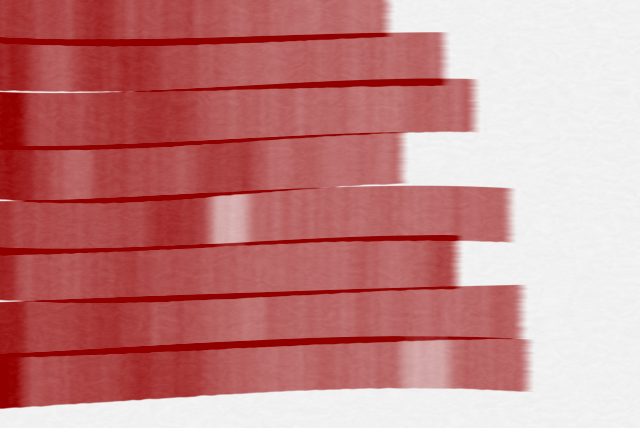
A Shadertoy shader for this pattern:

```glsl
// Draws overlapping horizontal strips of red watercolour wash on white grained paper.

const int STRIPS = 8;
const vec3 PAPER = vec3(0.945);
const vec3 PIGMENT = vec3(0.57, 0.0, 0.0);

// Height of the seam under each strip at four even steps across the wash.
const vec4 SEAM[STRIPS] = vec4[](
    vec4(0.912, 0.909, 0.921, 0.922), vec4(0.785, 0.790, 0.811, 0.812),
    vec4(0.659, 0.667, 0.687, 0.689), vec4(0.530, 0.544, 0.563, 0.560),
    vec4(0.421, 0.425, 0.445, 0.446), vec4(0.294, 0.309, 0.323, 0.334),
    vec4(0.172, 0.194, 0.212, 0.209), vec4(0.045, 0.070, 0.090, 0.086));

// How far a strip runs over the next one; below zero leaves a gap.
const vec4 OVERLAP[STRIPS] = vec4[](
    vec4(0.012, 0.015, 0.012, 0.0), vec4(-0.003, 0.003, 0.015, 0.012),
    vec4(0.007, 0.009, 0.004, 0.0), vec4(-0.004, 0.011, -0.001, 0.0),
    vec4(0.017, 0.007, 0.010, 0.013), vec4(-0.005, 0.013, 0.008, 0.008),
    vec4(0.007, 0.015, 0.015, 0.001), vec4(0.0));

const float END[STRIPS] = float[](0.616, 0.704, 0.751, 0.639, 0.807, 0.724, 0.825, 0.835);

// Pools and pale patches: centre, half width, change in density.
const vec3 POOL[STRIPS] = vec3[](
    vec3(0.15, 0.03, 0.10), vec3(0.19, 0.07, 0.10), vec3(0.24, 0.07, 0.10), vec3(0.36, 0.05, 0.10),
    vec3(0.28, 0.05, 0.14), vec3(0.70, 0.04, 0.12), vec3(0.16, 0.04, 0.08), vec3(0.25, 0.08, 0.10));
const vec3 PATCH[STRIPS] = vec3[](
    vec3(0.53, 0.08, -0.04), vec3(0.09, 0.025, -0.08), vec3(0.585, 0.05, -0.05), vec3(0.11, 0.03, -0.09),
    vec3(0.359, 0.033, -0.32), vec3(0.08, 0.06, -0.04), vec3(0.37, 0.04, -0.04), vec3(0.665, 0.041, -0.28));

// Heavy start of each stroke: width, added density.
const vec2 START[STRIPS] = vec2[](
    vec2(0.05, 0.10), vec2(0.05, 0.17), vec2(0.045, 0.27), vec2(0.06, 0.19),
    vec2(0.02, 0.10), vec2(0.03, 0.15), vec2(0.045, 0.19), vec2(0.04, 0.29));

vec2 hashGradient(vec2 cell) {
    vec3 q = fract(cell.xyx * vec3(0.1031, 0.1030, 0.0973));
    q += dot(q, q.yzx + 33.33);
    return fract((q.xx + q.yz) * q.zy) * 2.0 - 1.0;
}

float gradientNoise(vec2 p) {
    vec2 i = floor(p), f = p - i;
    vec2 u = f * f * f * (f * (f * 6.0 - 15.0) + 10.0);
    float a = dot(hashGradient(i), f);
    float b = dot(hashGradient(i + vec2(1, 0)), f - vec2(1, 0));
    float c = dot(hashGradient(i + vec2(0, 1)), f - vec2(0, 1));
    float d = dot(hashGradient(i + 1.0), f - 1.0);
    return mix(mix(a, b, u.x), mix(c, d, u.x), u.y);
}

// Smooth cubic through four evenly spaced values.
float cubicThrough(vec4 k, float x) {
    float s = clamp(x / 0.8 * 3.0, 0.0, 3.2);
    float a = s - 1.0, b = s - 2.0, c = s - 3.0;
    return dot(k, vec4(-a * b * c / 6.0, s * b * c / 2.0, -s * a * c / 2.0, s * a * b / 6.0));
}

float blot(float x, vec3 spot) {
    float d = (x - spot.x) / spot.y;
    return spot.z * exp(-d * d * d * d);
}

// Crinkled fibres, longer sideways than upward.
float paperGrain(vec2 p) {
    vec2 warp = 0.5 * vec2(gradientNoise(p * 23.0), gradientNoise(p * 23.0 + 40.0));
    float fibre = gradientNoise(p * vec2(32.0, 85.0) + warp * 4.0);
    return fibre + 0.6 * gradientNoise(p * vec2(90.0, 190.0) + warp) + 0.4 * gradientNoise(p * 260.0);
}

// Pigment density along one strip, before its edges are cut.
float washDensity(float x, float row, vec3 pool, vec3 patchSpot, vec2 start) {
    float base = mix(0.70, 0.575, smoothstep(0.2, 0.43, x));
    float streaks = 0.09 * gradientNoise(vec2(x * 22.0, row * 7.3 + 0.4))
                  + 0.06 * gradientNoise(vec2(x * 75.0, row * 5.7 + 0.3));
    float heavy = start.y * (1.0 - smoothstep(0.5 * start.x, 1.3 * start.x, x));
    return base + streaks + heavy + blot(x, pool) + blot(x, patchSpot);
}

// Coverage between two edges with a ragged, fading right end.
float stripMask(vec2 uv, float top, float bottom, float end, float row, float aa) {
    float ragged = 0.004 * gradientNoise(vec2(uv.y * 170.0, row + 0.5));
    float tip = end + ragged;
    float fade = 1.0 - smoothstep(tip - 0.024, tip + 0.002, uv.x);
    fade *= 1.0 - smoothstep(tip - aa, tip + aa, uv.x);
    float upper = smoothstep(-aa, aa, top - uv.y);
    float lower = smoothstep(-aa, aa + 0.001, uv.y - bottom);
    return upper * lower * fade;
}

void mainImage(out vec4 fragColor, in vec2 fragCoord) {
    vec2 uv = fragCoord / iResolution.xy;
    vec2 p = vec2(uv.x * 1.5, uv.y);
    float aa = 0.8 / iResolution.y;
    float grain = paperGrain(p);
    float wobble = 0.002 * gradientNoise(vec2(uv.x * 70.0, uv.y * 8.0));

    // Lay down the strips; overlaps add up to dark seams.
    float density = 0.0;
    float top = 1.2;
    for (int i = 0; i < STRIPS; i++) {
        float row = float(i);
        float seam = cubicThrough(SEAM[i], uv.x);
        float bottom = seam - cubicThrough(OVERLAP[i], uv.x) + wobble;
        float wash = washDensity(uv.x, row, POOL[i], PATCH[i], START[i]);
        density += wash * stripMask(uv, top, bottom, END[i], row, aa);
        top = seam;
    }

    // Pigment settles into the grain of the paper.
    density = clamp(density * (1.0 - 0.07 * grain), 0.0, 1.0);
    vec3 sheet = PAPER + 0.022 * grain;
    fragColor = vec4(mix(sheet, PIGMENT, density), 1.0);
}
```
